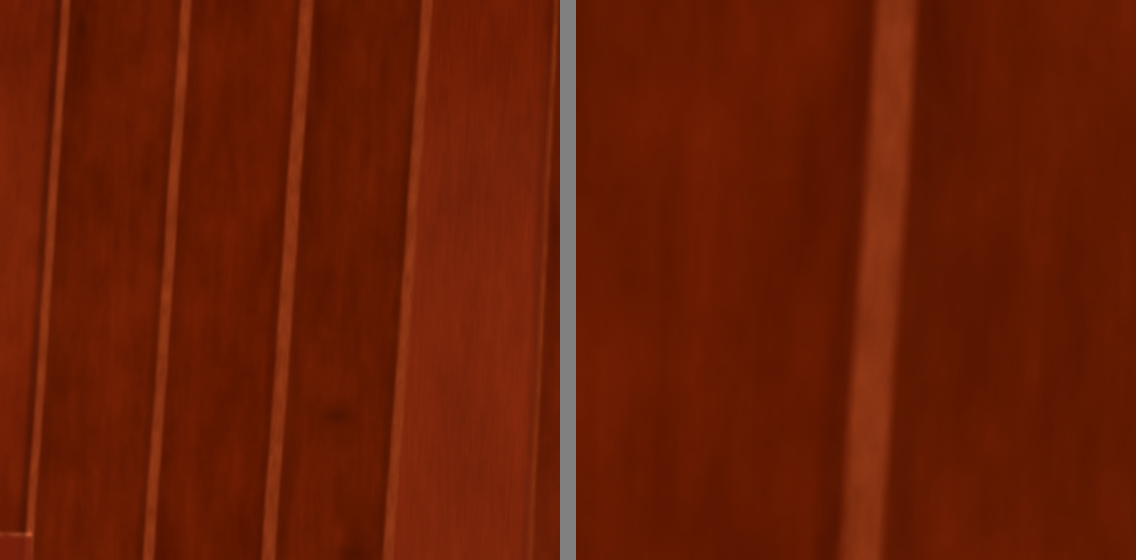
Left: the whole. Right: its middle third, enlarged.
This texture is drawn by a WebGL 2 fragment shader. Its source:

```glsl
#version 300 es
precision highp float;

uniform vec2 u_resolution;
out vec4 fragColor;

float hash(vec2 p) {
    vec3 q = fract(vec3(p.xyx) * 0.1031);
    q += dot(q, q.yzx + 33.33);
    return fract((q.x + q.y) * q.z);
}

float noise(vec2 p) {
    vec2 i = floor(p), f = fract(p);
    f = f * f * (3.0 - 2.0 * f);
    return mix(mix(hash(i), hash(i + vec2(1, 0)), f.x),
               mix(hash(i + vec2(0, 1)), hash(i + vec2(1, 1)), f.x), f.y);
}

float fbm(vec2 p) {
    float sum = 0.0, amp = 0.5;
    for (int i = 0; i < 4; i++) {
        sum += amp * noise(p);
        p = p * 2.03 + 17.7;
        amp *= 0.5;
    }
    return sum / 0.9375;
}

// Leaning centre line of a ridge; the last board is a little wider
float ridgeCentre(int i, float y) {
    float id = float(i);
    float widen = i == 4 ? mix(0.040, 0.016, y) : 0.0;
    return 0.051 + 0.2140 * id + (0.067 + 0.001 * id) * y + widen;
}

float spot(vec2 p, vec2 centre, vec2 radius) {
    vec2 d = (p - centre) / radius;
    return exp(-dot(d, d));
}

void main() {
    vec2 p = gl_FragCoord.xy / u_resolution;
    vec2 lean = vec2(p.x - 0.045 * p.y, p.y);
    float wobble = 0.002 * (noise(vec2(p.y * 9.0, 4.0)) - 0.5);

    // Flat tone of each board, left to right
    vec3 tones[6] = vec3[6](
        vec3(0.430, 0.117, 0.020), vec3(0.396, 0.103, 0.007),
        vec3(0.386, 0.096, 0.005), vec3(0.382, 0.098, 0.005),
        vec3(0.474, 0.141, 0.043), vec3(0.390, 0.100, 0.012));
    float halfWidths[5] = float[5](0.0080, 0.0100, 0.0125, 0.0100, 0.0045);

    vec3 color = tones[0];
    float fineBoard = 0.0;
    for (int i = 0; i < 5; i++) {
        float d = p.x - ridgeCentre(i, p.y) - wobble;
        float side = smoothstep(-0.004, 0.004, d);
        color = mix(color, tones[i + 1], side);
        fineBoard = mix(fineBoard, i == 3 ? 1.0 : 0.0, side);
    }

    // Slow light changes along the outer boards
    float leftBoard = 1.0 - smoothstep(-0.004, 0.004, p.x - ridgeCentre(0, p.y));
    color += leftBoard * vec3(0.045, 0.026, 0.016) * (spot(p, vec2(0.0, 0.62), vec2(0.2, 0.25)) - 0.4);
    color -= fineBoard * vec3(0.050, 0.030, 0.028) * smoothstep(0.70, 0.95, p.y);
    float rightBoard = smoothstep(-0.004, 0.004, p.x - ridgeCentre(4, p.y));
    color += rightBoard * vec3(0.05, 0.025, 0.015) * (1.0 - smoothstep(0.0, 0.25, p.y));

    // Broad patches, soft streaks and fine grain
    float patches = fbm(lean * vec2(11.0, 4.5)) - 0.5;
    float mottle = fbm(p * vec2(38.0, 22.0) + 9.0) - 0.5;
    float streak = fbm(lean * vec2(60.0, 7.0) + 31.0) - 0.5;
    float grain = noise(lean * vec2(230.0, 24.0)) - 0.5;
    float speck = noise(p * vec2(150.0, 110.0)) - 0.5;
    float calm = mix(1.0, 0.6, fineBoard);
    color += vec3(1.0, 0.40, 0.16) * calm * (0.125 * patches + 0.055 * mottle + 0.055 * streak);
    color += vec3(1.0, 0.45, 0.25) * (0.010 * speck + grain * mix(0.008, 0.024, fineBoard));

    // Stains in the wood
    float stain = 0.5 * spot(p, vec2(0.600, 0.257), vec2(0.024, 0.015))
                + 0.6 * spot(p, vec2(0.146, 0.950), vec2(0.009, 0.024))
                + 0.4 * spot(p, vec2(0.630, 0.010), vec2(0.030, 0.014));
    color = mix(color, vec3(0.24, 0.065, 0.0), stain);

    // Raised ridges with a shadow to the left and worn, speckled paint
    for (int i = 0; i < 5; i++) {
        float d = p.x - ridgeCentre(i, p.y) - wobble;
        float w = halfWidths[i];
        float id = float(i);
        float shade = exp(-pow((d + w + 0.006) / 0.008, 2.0));
        color *= 1.0 - shade * (i == 0 ? 0.24 : 0.11);
        color *= 1.0 - 0.07 * exp(-pow((d - w - 0.010) / 0.014, 2.0)) * (1.0 - fineBoard);

        float wear = fbm(vec2(d * 100.0 + id * 9.0, p.y * 36.0));
        float cover = 1.0 - smoothstep(w - 0.005, w + 0.004, abs(d));
        vec3 paint = vec3(0.525, 0.195, 0.072) + vec3(0.13, 0.08, 0.05) * (wear - 0.5);
        paint += vec3(0.03, 0.02, 0.012) * (1.0 - abs(d) / w);
        paint = mix(paint, vec3(0.47, 0.19, 0.05), i == 4 ? 0.6 : 0.0);
        float strength = i == 4 ? 0.35 + 0.6 * wear : 0.9;
        color = mix(color, paint, cover * strength);
    }

    // Small ledge at the foot of the left board
    float ledgeSide = 1.0 - smoothstep(0.052, 0.062, p.x);
    float below = 1.0 - smoothstep(0.038, 0.046, p.y);
    color = mix(color, vec3(0.48, 0.13, 0.055), 0.75 * below * ledgeSide);
    float lip = exp(-pow((p.y - 0.046) / 0.005, 2.0)) * ledgeSide;
    color += vec3(0.17, 0.12, 0.09) * lip * (0.4 + noise(p * 90.0));

    fragColor = vec4(clamp(color, 0.0, 1.0), 1.0);
}
```
